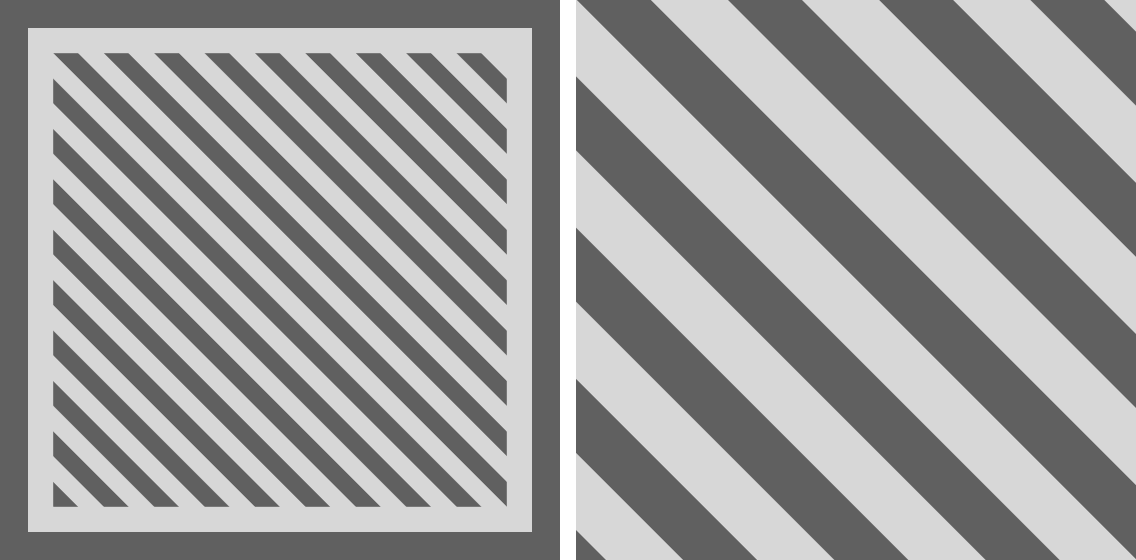
Left: the whole. Right: its middle third, enlarged.
This pattern is drawn by a WebGL 1 fragment shader. Its source:

```glsl
precision highp float;
// Light square frame on dark grey, filled with falling diagonal bars.

uniform vec2 u_resolution;

// Signed distance to a centred square.
float squareDistance(vec2 p, float halfSide) {
  vec2 q = abs(p) - halfSide;
  return length(max(q, 0.0)) + min(max(q.x, q.y), 0.0);
}

// Signed distance to diagonal bars spaced evenly along either axis.
float barDistance(vec2 p, float spacing, float width) {
  float phase = (p.x + p.y) / spacing + 0.25;
  float toCentre = abs(fract(phase + 0.5) - 0.5) * spacing * 0.70711;
  return toCentre - 0.5 * width;
}

// Coverage of a shape, smoothed over one pixel.
float coverage(float distance, float pixel) {
  return clamp(0.5 - distance / pixel, 0.0, 1.0);
}

void main() {
  float side = min(u_resolution.x, u_resolution.y);
  float pixel = 1.0 / side;
  vec2 p = (gl_FragCoord.xy - 0.5 * u_resolution) / side;

  // Bars show inside the window; the frame surrounds it.
  float panel = coverage(squareDistance(p, 0.45), pixel);
  float window = coverage(squareDistance(p, 0.405), pixel);
  float bars = coverage(barDistance(p, 0.09, 0.0325), pixel);
  float light = panel * mix(1.0, bars, window);

  gl_FragColor = vec4(vec3(mix(0.378, 0.845, light)), 1.0);
}
```
